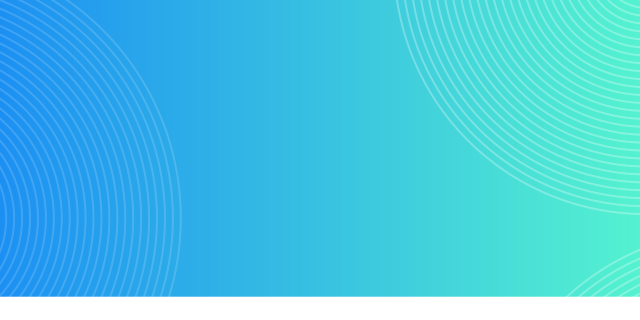
This background is drawn by a WebGL 1 fragment shader. Its source:

```glsl
precision highp float;
// A blue to mint horizontal gradient with three sets of thin concentric rings
// at the left, upper right and lower right, above a plain white footer strip.
// Rings repeat a circle distance with fract; lengths are in canvas heights.

uniform vec2 u_resolution;

// Coverage of evenly spaced rings, counted inward from the outer radius.
float rings(vec2 p, vec2 center, float outerRadius, float pixel) {
  const float spacing = 0.0248;
  const float halfWidth = 0.0031;
  float turn = (outerRadius - length(p - center)) / spacing;
  float dist = abs(fract(turn + 0.5) - 0.5) * spacing;
  float line = 1.0 - smoothstep(halfWidth - 0.6 * pixel, halfWidth + 0.6 * pixel, dist);
  return line * step(-0.5, turn);
}

void main() {
  float pixel = 1.0 / u_resolution.y;
  float aspect = u_resolution.x * pixel;
  vec2 p = gl_FragCoord.xy * pixel;

  // Background gradient
  vec3 blue = vec3(0.11, 0.565, 0.95);
  vec3 mint = vec3(0.33, 0.95, 0.815);
  vec3 color = mix(blue, mint, p.x / aspect);

  // Ring sets, the right ones anchored to the right edge
  float leftRings = rings(p, vec2(-0.266, 0.318), 0.831, pixel);
  float upperRings = rings(p, vec2(aspect + 0.018, 1.117), 0.786, pixel);
  float lowerRings = rings(p, vec2(aspect + 0.305, -0.505), 0.786, pixel);
  color = mix(color, vec3(1.0), 0.15 * leftRings);
  color = mix(color, vec3(1.0), 0.28 * max(upperRings, lowerRings));

  // White footer
  float footerTop = 0.073;
  float footer = 1.0 - smoothstep(footerTop - 0.5 * pixel, footerTop + 0.5 * pixel, p.y);
  color = mix(color, vec3(1.0), footer);

  gl_FragColor = vec4(color, 1.0);
}
```
